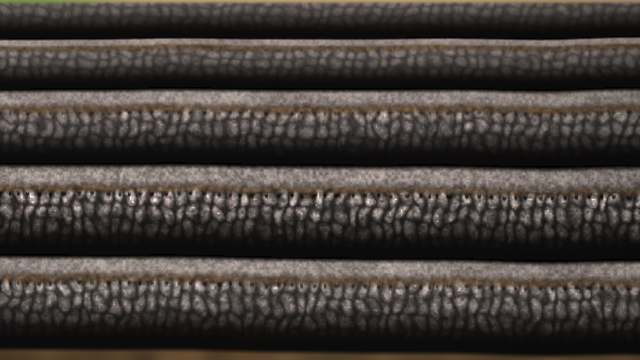
Give the GLSL for this texture, as a Shadertoy shader.

```glsl
// Five stacked rolls of dark knitted cloth, seen at a low angle with shallow focus.
// Each roll has a fuzzy upper strip, a brown stitched seam and a rounded body
// of slanted knit loops that falls into a dark crease; the third gap is sharpest.

const vec3 CLOTH_TINT = vec3(1.06, 0.98, 0.94);
const vec3 SEAM_BROWN = vec3(0.40, 0.29, 0.18);
const vec3 TABLE_TAN = vec3(0.34, 0.26, 0.17);
const vec3 BACK_CREAM = vec3(0.72, 0.62, 0.46);
const vec3 BACK_GREEN = vec3(0.48, 0.58, 0.30);
const float STITCHES_PER_UNIT = 29.0;

float hash(vec2 p) {
    p = fract(p * vec2(0.1031, 0.1137));
    p += dot(p, p.yx + 33.33);
    return fract((p.x + p.y) * p.x * 17.3);
}

float noise(vec2 p) {
    vec2 cell = floor(p), f = fract(p);
    f = f * f * (3.0 - 2.0 * f);
    return mix(mix(hash(cell), hash(cell + vec2(1, 0)), f.x),
               mix(hash(cell + vec2(0, 1)), hash(cell + vec2(1, 1)), f.x), f.y);
}

float fibre(vec2 p, float frequency) {
    return 0.6 * noise(p * frequency) + 0.4 * noise(p.yx * frequency * 1.9 + 17.0);
}

// Height of one slanted, staggered loop of yarn: 0 in a groove, 1 on top
float knitLoop(vec2 q) {
    float row = floor(q.y);
    q.x += 0.5 * mod(row, 2.0) + 0.25 * hash(vec2(row, 5.0));
    vec2 cell = floor(q);
    vec2 f = fract(q) - 0.5;
    f.x += 0.35 * f.y;
    float height = 1.0 - smoothstep(0.12, 0.58, length(f * vec2(1.0, 0.85)));
    return height * (0.7 + 0.5 * hash(cell + 9.0));
}

// Fuzzy strip above the seam, t running from its back edge to the seam
float pileShade(vec2 p, float t, float focus) {
    float fuzz = mix(0.5, fibre(p, 110.0), 0.35 + 0.6 * focus);
    float patches = noise(p * vec2(9.0, 28.0));
    float rim = smoothstep(0.0, 0.3, t);
    float seamShadow = 1.0 - 0.4 * smoothstep(0.6, 1.0, t);
    return rim * seamShadow * (0.30 + 0.38 * fuzz + 0.12 * patches);
}

// Rounded knit body, b running from the seam to the crease
float bodyShade(vec2 p, float b, float rollId, float focus) {
    vec2 q = vec2(p.x * STITCHES_PER_UNIT - 1.3 * b, b * 4.0);
    q += 0.7 * vec2(noise(p * 23.0 + rollId), noise(p * 27.0 + 40.0)) - 0.35;
    q.x += rollId * 7.3;
    float yarn = mix(0.5, knitLoop(q), 0.3 + 0.7 * focus);
    float grain = mix(0.5, fibre(p + rollId, 95.0), 0.25 + 0.75 * focus);
    float roundness = 1.0 - smoothstep(0.1, 0.9, b);
    float glint = pow(noise(p * 130.0 + 60.0), 7.0) * yarn * focus;
    return 0.045 + roundness * (0.07 + 0.42 * yarn * (0.4 + 1.2 * grain) + 0.1 * grain + 0.5 * glint);
}

// Cloth colour for t from 0 at the back of a roll to 1 in its crease
vec3 rollColor(vec2 p, float t, float seam, float rollId, float focus) {
    float scallop = abs(sin(3.14159 * (p.x * STITCHES_PER_UNIT + noise(p.xx * 13.0))));
    float wobble = 0.025 * (noise(vec2(p.x * 20.0, rollId)) - 0.5);
    float seamLine = seam + wobble - 0.025 * scallop * focus;
    float blur = mix(0.07, 0.015, focus);
    float b = clamp((t - seamLine) / (1.0 - seamLine), 0.0, 1.0);
    float pile = pileShade(p, t / seamLine, focus);
    float body = bodyShade(p, b, rollId, focus);
    vec3 color = CLOTH_TINT * mix(pile, body, smoothstep(-blur, blur, t - seamLine));

    // Brown seam thread, then the small dark holes below it
    float threadOffset = (t - seamLine - 0.01) / mix(0.07, 0.035, focus);
    float thread = exp(-threadOffset * threadOffset);
    float wear = 0.35 + 0.5 * noise(vec2(p.x * 45.0, rollId * 8.0));
    color = mix(color, SEAM_BROWN * (0.5 + fibre(p, 85.0)), thread * wear);
    float holeOffset = (t - seamLine - 0.055) / 0.025;
    float hole = exp(-holeOffset * holeOffset) * (1.0 - smoothstep(0.2, 0.65, scallop));
    return color * (1.0 - 0.75 * hole * focus);
}

void mainImage(out vec4 fragColor, in vec2 fragCoord) {
    vec2 p = fragCoord / iResolution.y;
    float across = fragCoord.x / iResolution.x;
    float down = 1.0 - p.y;

    // Creases tilt gently to the right and waver
    float depth = down - 0.022 * (across - 0.4) * smoothstep(0.1, 0.8, down);
    depth += 0.008 * (noise(vec2(p.x * 4.0, floor(down * 4.0) * 0.0)) - 0.5);

    // Crease depths, seam positions and sharpness, back to front
    float creases[6] = float[6](-0.08, 0.103, 0.243, 0.453, 0.71, 0.967);
    float seams[5] = float[5](0.38, 0.20, 0.28, 0.29, 0.26);
    float sharpness[5] = float[5](0.05, 0.2, 0.55, 1.0, 0.75);

    int roll = 0;
    for (int i = 1; i < 5; i++) {
        if (depth > creases[i]) roll = i;
    }
    float t = (depth - creases[roll]) / (creases[roll + 1] - creases[roll]);
    vec3 color = rollColor(p, clamp(t, 0.0, 1.0), seams[roll], float(roll), sharpness[roll]);

    // Blurred background above and table edge below
    vec3 background = mix(BACK_GREEN, BACK_CREAM, smoothstep(0.05, 0.25, across));
    color = mix(background, color, smoothstep(0.0, 0.014, down));
    color = mix(color, TABLE_TAN * (0.8 + 0.4 * noise(p * 15.0)), smoothstep(0.966, 0.985, depth));

    color *= 1.0 - 0.14 * smoothstep(0.6, 1.0, across);
    fragColor = vec4(clamp(color, 0.0, 1.0), 1.0);
}
```
